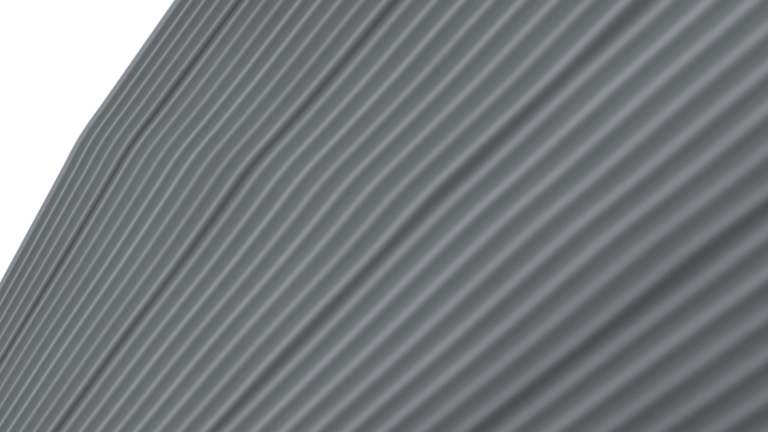
Write a Shadertoy shader that draws this texture.

```glsl
// Bent corrugated metal cladding: ribs fan out and blur to the right, under a white sky.

float hash(vec2 p) {
    return fract(sin(dot(p, vec2(127.1, 311.7))) * 43758.5);
}

float noise(vec2 p) {
    vec2 i = floor(p), f = fract(p);
    f = f * f * (3.0 - 2.0 * f);
    return mix(mix(hash(i), hash(i + vec2(1, 0)), f.x),
               mix(hash(i + vec2(0, 1)), hash(i + vec2(1, 1)), f.x), f.y);
}

// Height above the fold, which falls gently to the right.
float foldHeight(float s, float y) {
    return y - 0.72 + 0.18 * s;
}

// Finds where the rib through p crosses the fold; ribs lean more as s grows.
float ribOrigin(vec2 p) {
    float s = p.x;
    for (int i = 0; i < 14; i++) {
        float h = foldHeight(s, p.y);
        float lean = mix(0.45 + 0.50 * s, 0.62 + 0.43 * s, smoothstep(-0.08, 0.08, h));
        s = mix(s, p.x - h * lean, 0.8);
    }
    return s;
}

void mainImage(out vec4 fragColor, in vec2 fragCoord) {
    vec2 p = fragCoord / iResolution.y;
    float s = ribOrigin(p);
    float h = foldHeight(s, p.y);

    // Rib count grows logarithmically, so spacing widens to the right
    float n = 19.2 * log(1.0 + 4.23 * max(s, 0.0)) + 0.1;
    n += 0.10 * (noise(vec2(floor(n / 8.0) * 7.0, p.y * 5.0)) - 0.5);
    float rib = floor(n);
    float t = n - rib - 0.5;
    float blur = smoothstep(0.2, 1.9, s);

    // Broad light over the sheet
    float light = 0.412 + 0.025 * exp(-pow((s - 0.75) / 0.55, 2.0));
    light -= 0.045 * smoothstep(1.0, 2.2, s);
    light -= 0.03 * smoothstep(0.1, 0.5, h) * smoothstep(1.2, 0.2, s);
    light += 0.012 * (hash(vec2(rib, 3.0)) - 0.5);
    light += 0.015 * (noise(p * 6.0) - 0.5);

    // Bright crest with a shaded flank on its right
    float crest = exp(-pow(t / mix(0.14, 0.25, blur), 2.0));
    float flank = exp(-pow((t - 0.36) / 0.2, 2.0)) + exp(-pow((t + 0.64) / 0.2, 2.0));
    light += crest * mix(0.135, 0.105, blur) * (0.85 + 0.3 * hash(vec2(rib, 8.0)));
    light -= flank * mix(0.025, 0.045, blur);

    // Dark overlap seam between panels of eight ribs
    float seam = abs(n - 8.0 * round(n / 8.0));
    light -= mix(0.10, 0.04, blur) * exp(-pow(seam / mix(0.17, 0.32, blur), 2.0));

    // Fine grain
    light += 0.008 * (hash(floor(p * 288.0)) - 0.5);
    vec3 color = light * mix(vec3(0.965, 1.01, 1.02), vec3(0.985, 1.0, 1.045), crest);

    // Pale trim along the outer edge, then sky
    float edge = s - 0.185;
    color = mix(color, vec3(0.54, 0.56, 0.60), 0.85 * smoothstep(0.016, 0.006, edge));
    float soft = 1.2 / iResolution.y;
    color = mix(vec3(1.0), color, smoothstep(-soft, soft, edge));
    fragColor = vec4(color, 1.0);
}
```
